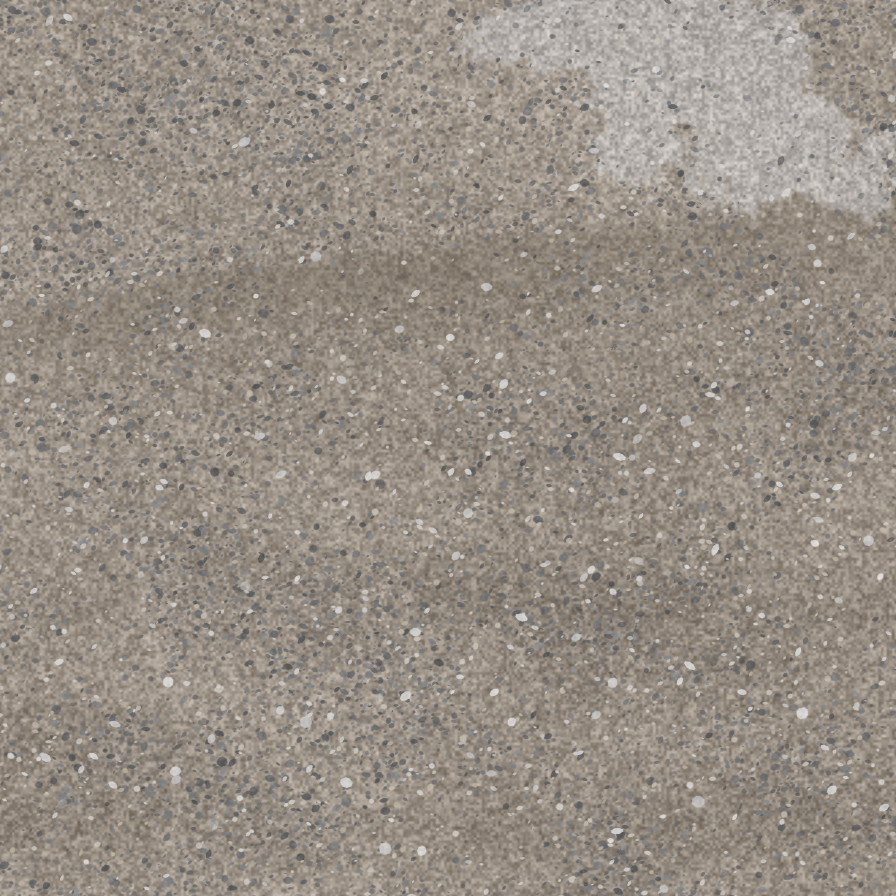
This texture is drawn by a WebGL 1 fragment shader. Its source:

```glsl
precision highp float;
// Worn sandy ground: tan grit strewn with blue-grey chips and pale pebbles,
// crossed by damp streaks, with a chalky patch at the upper right.
// Layers of value noise and jittered-cell stones are blended in turn.
uniform vec2 u_resolution;

const vec3 SAND = vec3(0.605, 0.565, 0.520);
const vec3 SLATE = vec3(0.405, 0.410, 0.420);
const vec3 CHALK = vec3(0.720, 0.705, 0.695);
const vec3 QUARTZ = vec3(0.870, 0.865, 0.860);
const vec3 BUFF = vec3(0.740, 0.690, 0.620);

float hash(vec2 p) {
  vec3 q = fract(p.xyx * 0.1031);
  q += dot(q, q.yzx + 33.33);
  return fract((q.x + q.y) * q.z);
}

float valueNoise(vec2 p) {
  vec2 cell = floor(p);
  vec2 f = fract(p);
  f = f * f * (3.0 - 2.0 * f);
  float low = mix(hash(cell), hash(cell + vec2(1.0, 0.0)), f.x);
  float high = mix(hash(cell + vec2(0.0, 1.0)), hash(cell + vec2(1.0)), f.x);
  return mix(low, high, f.y);
}

float fbm(vec2 p) {
  float sum = 0.0;
  float weight = 0.533;
  for (int i = 0; i < 4; i++) {
    sum += weight * valueNoise(p);
    p = mat2(1.6, 1.2, -1.2, 1.6) * p + 17.3;
    weight *= 0.5;
  }
  return sum;
}

// Angular stones, one per cell at most: x is coverage, y is a random tone.
vec2 stones(vec2 p, float scale, float density, float size, float seed) {
  vec2 g = p * scale;
  vec2 home = floor(g);
  float blur = 0.0011 * scale;
  vec2 result = vec2(0.0);
  for (int j = -1; j <= 1; j++) {
    for (int i = -1; i <= 1; i++) {
      vec2 cell = home + vec2(float(i), float(j));
      vec2 key = cell + seed;
      vec2 centre = cell + vec2(hash(key + 11.7), hash(key + 47.1));
      float angle = 1.8 * (hash(key + 71.9) - 0.5) + 0.3;
      float c = cos(angle);
      float s = sin(angle);
      vec2 q = abs(mat2(c, -s, s, c) * (g - centre));
      q.y *= mix(1.0, 2.0, hash(key + 93.3));
      float shape = max(max(q.x, q.y), 0.74 * (q.x + q.y));
      float radius = size * mix(0.5, 1.2, pow(hash(key + 29.5), 2.0));
      float present = smoothstep(-0.04, 0.04, density - hash(key));
      float cover = present * (1.0 - smoothstep(-blur, blur, shape - radius));
      if (cover > result.x) result = vec2(cover, hash(key + 5.3));
    }
  }
  return result;
}

// Soft horizontal streak centred on height y.
float streak(float height, float y, float width) {
  float d = (height - y) / width;
  return exp(-d * d);
}

// Chalky spill: two overlapping ellipses with a ragged rim.
float chalkPatch(vec2 p) {
  vec2 a = (p - vec2(0.78, 0.92)) / vec2(0.13, 0.12);
  vec2 b = (p - vec2(0.87, 0.84)) / vec2(0.12, 0.065);
  vec2 c = (p - vec2(0.61, 0.97)) / vec2(0.09, 0.055);
  float d = min(min(length(a), length(b)), length(c));
  float ragged = 1.5 * (fbm(p * 17.0) - 0.5) + 0.6 * (fbm(p * 70.0) - 0.5);
  return 1.0 - smoothstep(0.82, 1.12, d + ragged);
}

void main() {
  vec2 p = gl_FragCoord.xy / u_resolution;
  float drift = fbm(p * vec2(3.0, 7.0) + 4.0);
  float wavy = p.y + 0.06 * (fbm(p * vec2(5.0, 9.0)) - 0.5);

  // Damp band below a sloping edge, plus fainter streaks lower down
  float below = 0.665 + 0.13 * p.x - wavy;
  float damp = smoothstep(-0.012, 0.018, below) * exp(-max(below, 0.0) * 12.0);
  float faint = streak(wavy, 0.34, 0.05) + streak(wavy, 0.09, 0.035);
  float upper = smoothstep(0.02, -0.04, below);
  float chalk = chalkPatch(p);

  // Sand with broad tone drift and fine grit
  vec3 colour = SAND + 0.13 * (drift - 0.5) + 0.022 * upper;
  colour -= vec3(0.058, 0.060, 0.062) * damp + 0.028 * faint;
  colour = mix(colour, CHALK, 0.85 * chalk);
  float grit = valueNoise(p * 330.0) + 0.7 * valueNoise(p * 170.0 + 31.0) - 0.85;
  colour += 0.19 * grit * (1.0 - 0.35 * damp);

  // Slate chips gather in clusters and thin out on damp and chalk
  float cluster = smoothstep(0.30, 0.72, fbm(p * vec2(9.0, 13.0) + 8.0));
  float lower = streak(wavy, 0.19, 0.10);
  float density = (0.08 + 0.58 * cluster + 0.14 * upper + 0.10 * lower)
    * (1.0 - 0.65 * damp) * (1.0 - 0.85 * chalk);
  vec2 chip = stones(p, 85.0, density, 0.40, 3.0);
  vec2 crumb = stones(p, 145.0, density * 0.85, 0.42, 141.0);
  colour = mix(colour, SLATE + 0.20 * (crumb.y - 0.35), 0.72 * crumb.x);
  colour = mix(colour, SLATE + 0.22 * (chip.y - 0.40) + 0.06 * grit, 0.82 * chip.x);

  // Pale flecks and larger quartz pebbles, mostly below the damp edge
  float open = (1.0 - 0.6 * upper) * (1.0 - 0.5 * damp);
  vec2 fleck = stones(p, 105.0, 0.13 * open + 0.03, 0.34, 277.0);
  vec2 pebble = stones(p, 46.0, 0.17 * open, 0.27, 419.0);
  colour = mix(colour, mix(BUFF, QUARTZ, fleck.y), 0.80 * fleck.x);
  colour = mix(colour, QUARTZ - 0.12 * pebble.y + 0.06 * grit, 0.92 * pebble.x);

  gl_FragColor = vec4(clamp(colour, 0.0, 1.0), 1.0);
}
```
